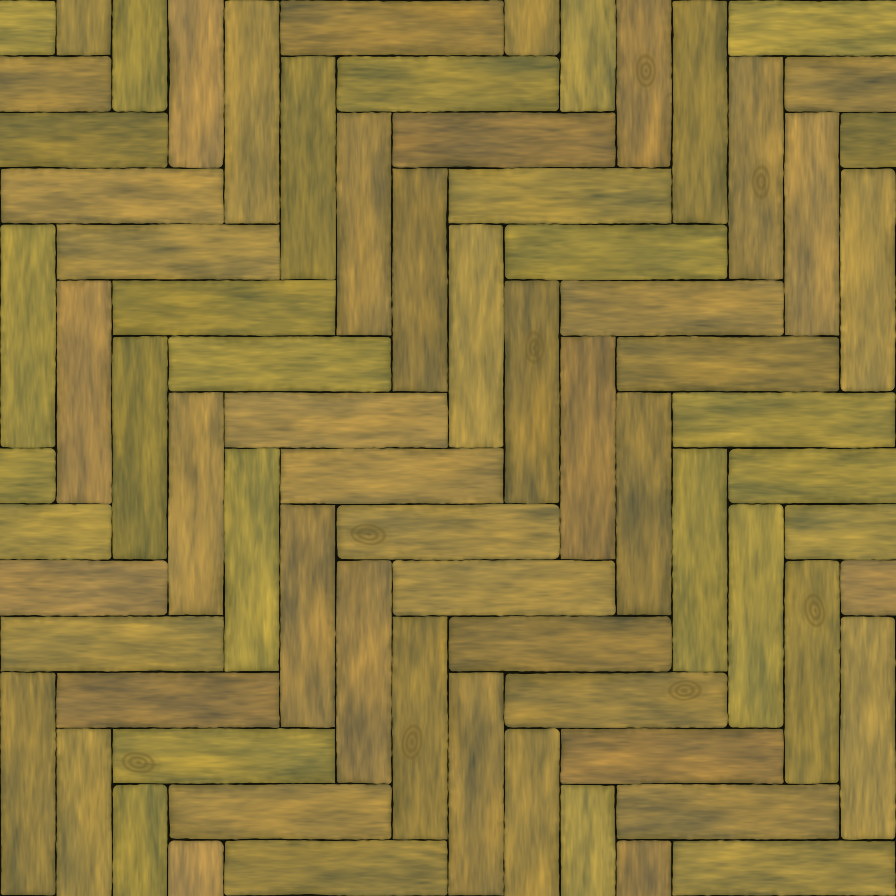
A Shadertoy shader for this texture:

```glsl
// Worn olive-brown wood planks in a herringbone, each four cells long and one wide.
// A diagonal index finds the plank in every cell; stretched cellular noise draws
// the grain, and a rounded-box distance gives the ragged joints and edge grime.

const float CELLS = 16.0;          // plank widths across the canvas
const float PLANK_LENGTH = 4.0;    // in plank widths
const float GAP = 0.010;           // mean half width of a joint
const float GAP_VARIATION = 0.013;
const float EDGE_CHIPS = 0.006;
const float GRIME_REACH = 0.045;
const float GRIME_STRENGTH = 0.50;
const float GRAIN_CONTRAST = 0.085;
const float TONE_VARIATION = 0.08;
const float KNOT_CHANCE = 0.18;
const vec3 OLIVE = vec3(0.585, 0.525, 0.250);
const vec3 BROWN = vec3(0.590, 0.485, 0.280);
const vec3 STREAK_TINT = vec3(0.026, 0.010, -0.012);
const vec3 KNOT_COLOR = vec3(0.43, 0.36, 0.17);
const vec3 GRIME_COLOR = vec3(0.22, 0.22, 0.08);
const vec3 GAP_COLOR = vec3(0.075, 0.070, 0.035);

vec3 hash3(vec2 p) {
    vec3 h = fract(p.xyx * vec3(0.1031, 0.1030, 0.0973));
    h += dot(h, h.yxz + 33.33);
    return fract((h.xxy + h.yzz) * h.zyx);
}

// Cellular noise: soft light and dark spots around jittered points, about -1 to 1.
float spotNoise(vec2 p) {
    vec2 cell = floor(p);
    float sum = 0.0;
    for (int j = -1; j <= 1; j++) {
        for (int i = -1; i <= 1; i++) {
            vec2 neighbour = cell + vec2(i, j);
            vec3 h = hash3(neighbour);
            vec2 offset = p - neighbour - h.xy;
            float weight = max(0.0, 1.0 - dot(offset, offset));
            sum += (2.0 * h.z - 1.0) * weight * weight;
        }
    }
    return sum;
}

// Layers of spots stretched along the plank.
float woodGrain(vec2 p) {
    float sum = 0.0;
    float weight = 0.75;
    vec2 frequency = vec2(1.1, 5.0);
    for (int i = 0; i < 4; i++) {
        sum += weight * spotNoise(p * frequency + 19.0 * float(i));
        frequency *= vec2(1.7, 1.9);
        weight *= 0.85;
    }
    return sum;
}

// Distance inward from the edge of a plank with rounded corners.
float plankInset(vec2 local, float radius) {
    vec2 halfSize = 0.5 * vec2(PLANK_LENGTH, 1.0);
    vec2 q = abs(local - halfSize) - halfSize + radius;
    return radius - length(max(q, 0.0)) - min(max(q.x, q.y), 0.0);
}

void mainImage(out vec4 fragColor, in vec2 fragCoord) {
    vec2 uv = fragCoord / iResolution.xy;
    vec2 p = vec2(uv.x, 1.0 - uv.y) * CELLS;
    float pixel = CELLS / min(iResolution.x, iResolution.y);

    // Herringbone: the first half of each diagonal period lies flat, the rest stands
    vec2 cell = floor(p);
    float period = 2.0 * PLANK_LENGTH;
    float index = mod(cell.x - cell.y - PLANK_LENGTH - 1.0, period);
    bool flat_ = index < PLANK_LENGTH;
    vec2 origin = cell - (flat_ ? vec2(index, 0.0) : vec2(0.0, period - 1.0 - index));
    vec2 local = flat_ ? p - origin : (p - origin).yx;

    // Random values of this plank
    vec2 id = mod(origin, CELLS) + (flat_ ? 0.0 : 37.0);
    vec3 look = hash3(id + 5.0);
    vec3 knot = hash3(id + 91.0);
    vec2 woodPos = local + floor(look.xy * 90.0) * vec2(7.0, 3.0);

    // Knot: an oval with uneven rings that also bends the grain around it
    vec2 knotCentre = vec2(mix(0.4, PLANK_LENGTH - 0.4, knot.x), mix(0.3, 0.7, knot.y));
    vec2 fromKnot = (local - knotCentre) * vec2(1.0, 1.7);
    fromKnot.y += 0.3 * (knot.x - 0.5) * fromKnot.x;
    float knotDist = length(fromKnot) + 0.035 * spotNoise(woodPos * 4.0);
    float hasKnot = step(knot.z, KNOT_CHANCE);
    float knotMask = hasKnot * (1.0 - smoothstep(0.22, 0.46, knotDist));
    float rings = 0.5 + 0.5 * cos(knotDist * 46.0);
    woodPos.y += hasKnot * 0.12 * sign(fromKnot.y) * exp(-7.0 * knotDist);

    // Wood: plank tone, streaks along the grain, knot
    float grain = woodGrain(woodPos);
    float blotch = spotNoise(woodPos * vec2(0.8, 2.6) + 41.0);
    vec3 color = mix(OLIVE, BROWN, look.x);
    color *= 1.0 + TONE_VARIATION * (2.0 * look.y - 1.0);
    color *= 1.0 + GRAIN_CONTRAST * grain + 0.04 * blotch;
    color += STREAK_TINT * (grain + blotch);
    color = mix(color, KNOT_COLOR, knotMask * (0.2 + 0.4 * rings));

    // Worn edges: grime creeping inward, then a joint of uneven width
    float wear = spotNoise(woodPos * vec2(1.1, 2.3) + 67.0);
    float chips = spotNoise(woodPos * 11.0);
    float inset = plankInset(local, 0.02 + 0.10 * look.z * look.z);
    float reach = GRIME_REACH * max(0.35, 1.0 + 1.1 * wear + 0.5 * chips);
    float grime = GRIME_STRENGTH * exp(-max(inset, 0.0) / reach);
    color = mix(color, GRIME_COLOR, grime);
    float gapWidth = GAP + GAP_VARIATION * wear + EDGE_CHIPS * chips;
    float gap = 1.0 - smoothstep(gapWidth - 0.5 * pixel, gapWidth + 0.5 * pixel, inset);
    color = mix(color, GAP_COLOR, gap);

    fragColor = vec4(color, 1.0);
}
```
